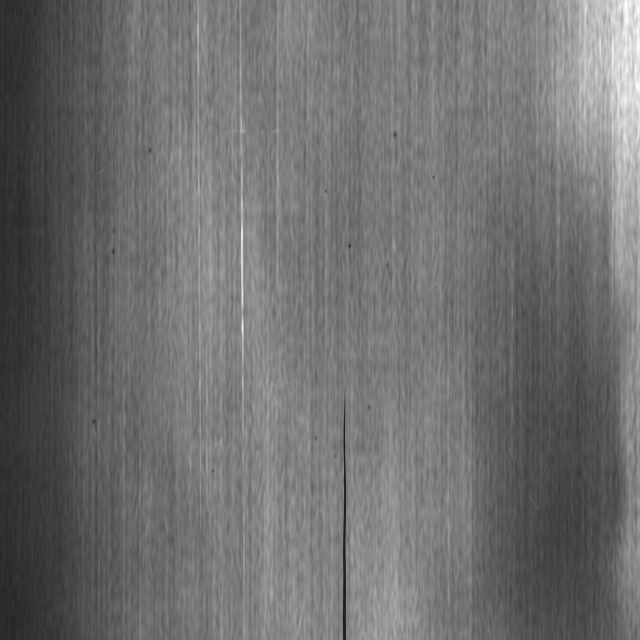
A Shadertoy shader for this texture:

```glsl
// Brushed grey metal sheet with soft sheen, vertical grain, scratches and a dark crack.

vec2 hash22(vec2 p) {
    vec3 q = fract(p.xyx * vec3(0.1031, 0.1030, 0.0973));
    q += dot(q, q.yzx + 33.33);
    return fract((q.xx + q.yz) * q.zy);
}

float cornerSlope(vec2 cell, vec2 corner, vec2 f) {
    return dot(hash22(cell + corner) * 2.0 - 1.0, f - corner);
}

float gradientNoise(vec2 p) {
    vec2 cell = floor(p), f = fract(p);
    vec2 u = f * f * f * (f * (f * 6.0 - 15.0) + 10.0);
    vec2 e = vec2(0.0, 1.0);
    float low = mix(cornerSlope(cell, e.xx, f), cornerSlope(cell, e.yx, f), u.x);
    float high = mix(cornerSlope(cell, e.xy, f), cornerSlope(cell, e.yy, f), u.x);
    return mix(low, high, u.y);
}

float softSpot(vec2 p, vec2 centre, vec2 radius) {
    vec2 q = (p - centre) / radius;
    return exp(-dot(q, q));
}

// Vertical line between two heights, with faded ends
float verticalLine(vec2 p, float x, float halfWidth, float bottom, float top, float pixel) {
    float core = 1.0 - smoothstep(halfWidth, halfWidth + pixel, abs(p.x - x));
    float ends = smoothstep(bottom, bottom + 0.06, p.y) * (1.0 - smoothstep(top - 0.06, top, p.y));
    return core * ends;
}

float segmentMask(vec2 p, vec2 a, vec2 b, float halfWidth, float pixel) {
    vec2 d = b - a;
    float t = clamp(dot(p - a, d) / dot(d, d), 0.0, 1.0);
    return 1.0 - smoothstep(halfWidth, halfWidth + pixel, length(p - a - d * t));
}

// Broad light and shadow over the sheet
float sheen(vec2 p) {
    p += 0.03 * vec2(gradientNoise(p * vec2(9.0, 5.0)), gradientNoise(p * vec2(12.0, 3.0) + 7.0));
    float tone = mix(0.18, 0.46, smoothstep(-0.02, 0.26, p.x));
    tone += 0.03 * smoothstep(0.2, 0.4, p.x);
    tone += 0.29 * smoothstep(0.81, 0.95, p.x) * smoothstep(0.58, 0.96, p.y);
    tone += 0.15 * smoothstep(0.955, 0.985, p.x) * smoothstep(-0.05, 0.15, p.y);
    tone -= 0.23 * softSpot(p, vec2(0.88, 0.18), vec2(0.13, 0.38));
    tone -= 0.06 * softSpot(p, vec2(0.80, 0.55), vec2(0.09, 0.18));
    tone -= 0.05 * softSpot(p, vec2(0.54, 0.62), vec2(0.05, 0.30));
    tone -= 0.05 * softSpot(p, vec2(0.18, 0.00), vec2(0.16, 0.35));
    tone += 0.10 * softSpot(p, vec2(0.60, 0.02), vec2(0.07, 0.26));
    tone += 0.05 * softSpot(p, vec2(0.44, 0.15), vec2(0.05, 0.40));
    tone += 0.04 * softSpot(p, vec2(0.32, 0.60), vec2(0.06, 0.30));
    return tone;
}

// Brushed texture: fine fibres, long streaks, wide bands and mottling
float brushing(vec2 p) {
    float fibres = gradientNoise(p * vec2(230.0, 48.0));
    float streaks = gradientNoise(p * vec2(190.0, 2.5) + 31.0);
    float bands = gradientNoise(p * vec2(42.0, 1.3) + 57.0);
    float mottling = gradientNoise(p * vec2(16.0, 9.0) + 83.0);
    float flecks = smoothstep(0.35, 0.7, gradientNoise(p * vec2(170.0, 22.0) + 11.0));
    return 0.23 * fibres + 0.20 * streaks + 0.13 * bands + 0.09 * mottling + 0.16 * flecks;
}

// Scattered faint vertical scratches
float fineScratches(vec2 p, float pixel) {
    float light = 0.0;
    for (int i = 0; i < 30; i++) {
        vec2 place = hash22(vec2(float(i), 4.0));
        vec2 form = hash22(vec2(float(i), 19.0));
        float reach = mix(0.08, 0.4, form.x);
        float broken = 0.6 + gradientNoise(vec2(float(i) * 3.7, p.y * 38.0));
        float x = mix(0.12, 0.98, place.x);
        light += mix(0.04, 0.14, form.y * form.y) * broken
            * verticalLine(p, x, 0.0004, place.y - reach, place.y + reach, pixel);
    }
    return light;
}

// Small dark pits and short slanted nicks
float pitsAndNicks(vec2 p, float pixel) {
    float change = 0.0;
    for (int i = 0; i < 14; i++) {
        vec2 pit = mix(vec2(0.12, 0.25), vec2(0.95, 0.8), hash22(vec2(float(i), 43.0)));
        vec2 nick = mix(vec2(0.15, 0.1), vec2(0.9, 0.9), hash22(vec2(float(i), 71.0)));
        vec2 form = hash22(vec2(float(i), 97.0));
        float size = mix(0.0014, 0.0027, form.x);
        change -= mix(0.10, 0.30, form.y) * softSpot(p, pit, vec2(size, size * 1.7));
        vec2 tip = nick + vec2((form.x - 0.5) * 0.03, 0.008 + 0.02 * form.y);
        change += 0.05 * segmentMask(p, nick, tip, 0.0005, pixel);
    }
    return change;
}

// Faint broken sideways scuff
float scuff(vec2 p, vec2 centre, float reach) {
    float wave = 0.012 * gradientNoise(vec2(p.x * 40.0, centre.y * 50.0));
    float broken = smoothstep(-0.2, 0.4, gradientNoise(p * vec2(90.0, 60.0)));
    return broken * softSpot(p, centre + vec2(0.0, wave), vec2(reach, 0.003));
}

void mainImage(out vec4 fragColor, in vec2 fragCoord) {
    vec2 p = fragCoord / iResolution.xy;
    float pixel = max(1.0 / iResolution.y, 0.0015);

    float tone = sheen(p) * (1.0 + brushing(p));
    tone += fineScratches(p, pixel) + pitsAndNicks(p, pixel);
    tone += 0.13 * scuff(p, vec2(0.39, 0.795), 0.05) + 0.08 * scuff(p, vec2(0.42, 0.40), 0.04);

    // Two long bright scratches
    float wear = 0.65 + 0.9 * gradientNoise(vec2(3.0, p.y * 34.0));
    float peak = 0.16 + 0.30 * softSpot(p, vec2(0.38, 0.57), vec2(0.2, 0.12));
    tone += peak * wear * verticalLine(p, 0.382 - 0.006 * p.y, 0.0007, -0.1, 1.1, pixel);
    tone += 0.16 * wear * verticalLine(p, 0.315 - 0.006 * p.y, 0.0005, 0.16, 1.1, pixel);

    // Dark crack, widening toward the bottom
    float crackX = 0.5385 + 0.002 * gradientNoise(vec2(p.y * 11.0, 5.0));
    float crackWidth = mix(0.0014, 0.0002, smoothstep(0.0, 0.4, p.y));
    tone *= 1.0 - 0.75 * verticalLine(p, crackX, crackWidth, -0.1, 0.4, pixel);

    fragColor = vec4(vec3(clamp(tone, 0.0, 1.0)), 1.0);
}
```
